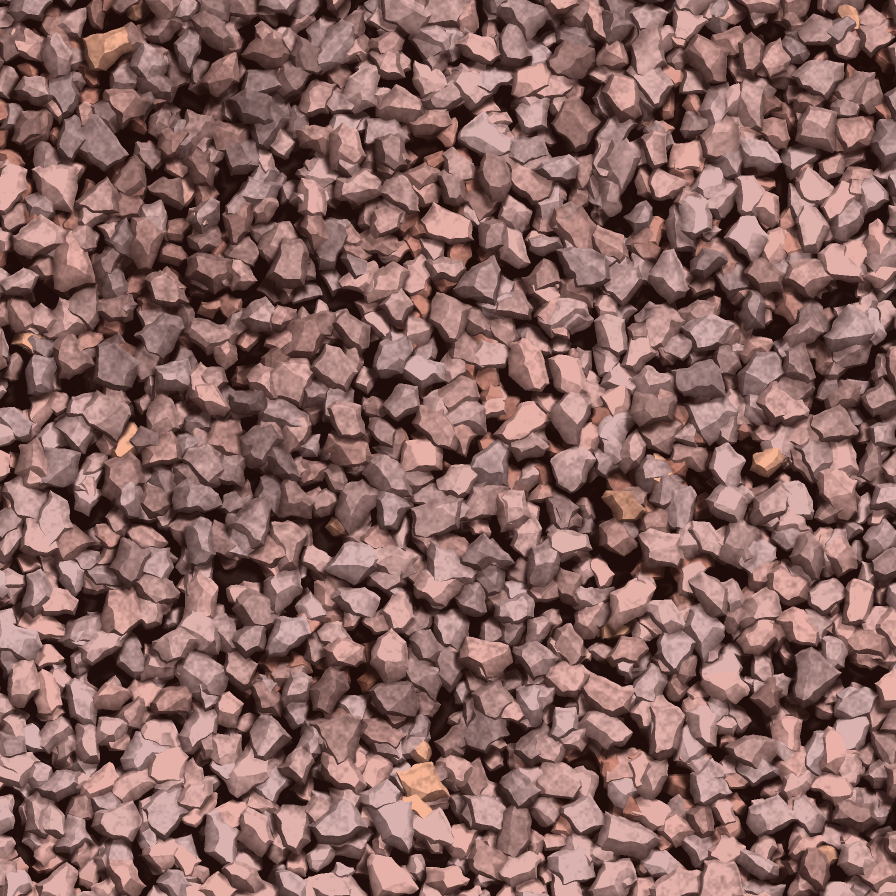
A WebGL 1 fragment shader for this texture:

```glsl
precision highp float;
// Crushed reddish gravel seen from above: three stacked layers of faceted stones.
// Each stone is the minimum of tilted planes; the highest stone wins, and
// taller neighbours darken what lies below them.
uniform vec2 u_resolution;

const vec3 DEEP_COLOR  = vec3(0.10, 0.035, 0.025);
const vec3 STONE_COLOR = vec3(0.76, 0.605, 0.582);
const vec3 COOL_TINT   = vec3(0.96, 0.99, 1.02);
const vec3 WARM_TINT   = vec3(1.04, 0.98, 0.96);
const vec3 OCHRE_TINT  = vec3(1.10, 1.00, 0.86);
const vec3 RUST_TINT   = vec3(0.90, 0.66, 0.54);
const vec3 LIGHT       = vec3(0.18, 0.44, 0.88);
const vec3 LAYER_CELLS = vec3(19.5, 23.5, 29.0); // stones across, top layer first
const float LAYER_DROP = 0.23;
const float BASE_SPREAD = 0.32;
const float JITTER = 0.76;
const float MIN_RADIUS = 0.34;
const float MAX_RADIUS = 0.50;
const float ELONGATION = 0.24;
const float STONE_TOP = 0.35;
const float SHADOW_SHIFT = 0.22;
const float SHADOW_FALLOFF = 3.2;
const float SHADOW_DEPTH = 0.86;
const float OUTLINE_WARP = 0.0024;
const float GRAIN = 0.22;
const float DARK_STONE = 0.84;
const float PALE_STONE = 1.30;
const float PATCHINESS = 0.34;
const float TAU = 6.28319;

struct Surface {
  float height;  // visible height
  float roof;    // height of the occluding stones around the point
  float layer;
  vec3 normal;
  vec3 traits;   // random values of the visible stone
};

vec3 hash3(vec3 p) {
  p = fract(p * vec3(0.1031, 0.1030, 0.0973));
  p += dot(p, p.yxz + 33.33);
  return fract((p.xxy + p.yxx) * p.zyx);
}

float noise(vec2 p) {
  vec2 i = floor(p), f = fract(p);
  f = f * f * (3.0 - 2.0 * f);
  float low = mix(hash3(vec3(i, 5.0)).x, hash3(vec3(i + vec2(1.0, 0.0), 5.0)).x, f.x);
  float high = mix(hash3(vec3(i + vec2(0.0, 1.0), 5.0)).x, hash3(vec3(i + 1.0, 5.0)).x, f.x);
  return mix(low, high, f.y);
}

// Adds one stone, with q measured from its centre in cell units.
void addStone(vec2 q, vec3 id, float layer, inout Surface s) {
  vec3 shape = hash3(id + 11.0);
  vec3 tilt = hash3(id + 23.0) - 0.5;
  vec3 ridge = hash3(id + 37.0) - 0.5;
  float base = (2.0 - layer) * LAYER_DROP + shape.x * BASE_SPREAD;
  float radius = mix(MIN_RADIUS, MAX_RADIUS, shape.y);

  // Two top facets
  vec2 slope = tilt.xy * 0.75;
  float z = STONE_TOP + dot(q, slope);
  float zRidge = STONE_TOP * 1.2 + dot(q, ridge.xy * 1.9);
  if (zRidge < z) { z = zRidge; slope = ridge.xy * 1.9; }

  // Six bevelled sides
  float shadowDist = 0.0;
  for (int i = 0; i < 6; i++) {
    vec3 h = hash3(id + vec3(3.7, 5.3, 7.9) * float(i + 1));
    float angle = (float(i) + (h.x - 0.5) * 0.75) * TAU / 6.0 + shape.z * TAU;
    vec2 n = vec2(cos(angle), sin(angle));
    float reach = radius * (0.88 + 0.24 * h.y)
                * (1.0 + ELONGATION * cos(2.0 * (angle - tilt.z * TAU)));
    float d = dot(q, n) - reach;
    float steep = mix(1.0, 4.2, h.z);
    if (-d * steep < z) { z = -d * steep; slope = -n * steep; }
    shadowDist = max(shadowDist, d + SHADOW_SHIFT * dot(LIGHT.xy, n));
  }
  s.roof = max(s.roof, base + STONE_TOP - shadowDist * SHADOW_FALLOFF);
  if (z > 0.0 && base + z > s.height) {
    s.height = base + z;
    s.normal = normalize(vec3(-slope, 1.0));
    s.traits = hash3(id + 51.0);
    s.layer = layer;
  }
}

Surface gravel(vec2 p) {
  Surface s = Surface(-0.1, 0.0, 3.0, vec3(0.0, 0.0, 1.0), vec3(0.3));
  for (int k = 0; k < 3; k++) {
    float layer = float(k);
    float cells = k == 0 ? LAYER_CELLS.x : (k == 1 ? LAYER_CELLS.y : LAYER_CELLS.z);
    vec2 g = p * cells + layer * 0.37;
    for (int y = -1; y <= 1; y++) {
      for (int x = -1; x <= 1; x++) {
        vec2 cell = floor(g) + vec2(float(x), float(y));
        vec3 id = vec3(cell + 40.0, 17.0 * layer + 3.0);
        vec2 q = g - cell - 0.5 - (hash3(id).xy - 0.5) * JITTER;
        if (dot(q, q) < 1.0) addStone(q, id, layer, s);
      }
    }
  }
  return s;
}

vec3 shade(vec2 p) {
  vec2 warp = vec2(noise(p * 95.0), noise(p * 95.0 + 31.0)) - 0.5;
  Surface s = gravel(p + warp * 2.0 * OUTLINE_WARP);
  float diffuse = 0.30 + 0.82 * max(dot(s.normal, normalize(LIGHT)), 0.0);
  float occlusion = smoothstep(0.07, 0.62, s.roof - s.height);
  float grain = (noise(p * 150.0) + noise(p * 330.0) - 1.0) * GRAIN;
  float patches = (noise(p * 4.0 + 7.0) + noise(p * 9.0) - 1.0) * PATCHINESS;
  float tone = diffuse * mix(DARK_STONE, PALE_STONE, s.traits.x) * (1.0 + grain + patches);
  tone *= (1.0 - SHADOW_DEPTH * occlusion) * mix(1.09, 0.90, p.y);
  if (s.layer > 2.5) tone *= 0.15;

  // Stone tints, with rusty patches in the deeper layers
  vec3 tint = mix(COOL_TINT, WARM_TINT, s.traits.y);
  tint = mix(tint, OCHRE_TINT, step(0.993, s.traits.z));
  float rust = smoothstep(0.5, 0.85, noise(p * 8.0 + 3.0)) * smoothstep(0.8, 2.0, s.layer);
  tint = mix(tint, RUST_TINT, rust * 0.6);
  return mix(DEEP_COLOR, STONE_COLOR * tint, clamp(tone, 0.0, 1.18));
}

void main() {
  float size = min(u_resolution.x, u_resolution.y);
  vec3 color = vec3(0.0);
  for (int j = 0; j < 4; j++) { // 2 x 2 samples smooth the edges
    vec2 offset = vec2(mod(float(j), 2.0), floor(float(j) * 0.5)) * 0.5 - 0.25;
    color += shade((gl_FragCoord.xy + offset) / size);
  }
  gl_FragColor = vec4(color * 0.25, 1.0);
}
```
